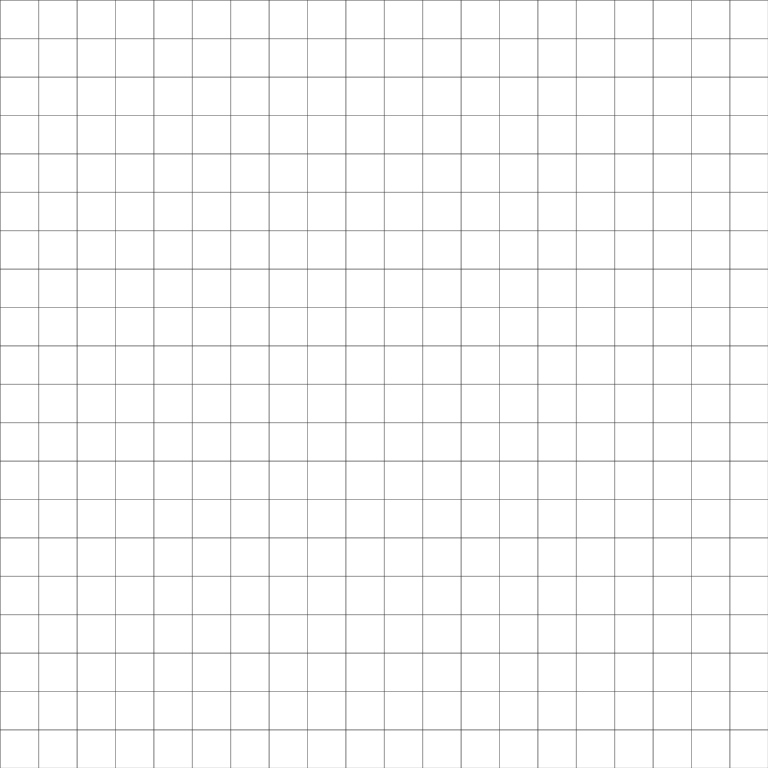
A Shadertoy shader for this pattern:

```glsl
// Plain square grid of hairline dark grey rules on white paper, twenty cells a side.
#define CELLS 20.0
#define LINE_WIDTH 0.00072
#define LINE_OFFSET vec2(0.0004, -0.0004)
#define FILTER_PIXELS 1.3
#define PAPER vec3(1.0)
#define INK vec3(0.19)

// Distance to the nearest grid line on each axis, in canvas units
vec2 gridDistance(vec2 uv) {
    vec2 cell = (uv - LINE_OFFSET) * CELLS;
    return abs(fract(cell + 0.5) - 0.5) / CELLS;
}

// Share of a box filter that a line covers, exact even for lines thinner than a pixel
vec2 lineCoverage(vec2 dist, vec2 footprint) {
    vec2 halfBox = 0.5 * footprint;
    vec2 halfLine = vec2(0.5 * LINE_WIDTH);
    vec2 overlap = min(dist + halfBox, halfLine) - max(dist - halfBox, -halfLine);
    return clamp(overlap / footprint, 0.0, 1.0);
}

void mainImage(out vec4 fragColor, in vec2 fragCoord) {
    vec2 uv = fragCoord / iResolution.xy;
    vec2 footprint = FILTER_PIXELS / iResolution.xy;

    // Union of the vertical and horizontal rules
    vec2 cover = lineCoverage(gridDistance(uv), footprint);
    float ink = 1.0 - (1.0 - cover.x) * (1.0 - cover.y);

    fragColor = vec4(mix(PAPER, INK, ink), 1.0);
}
```
